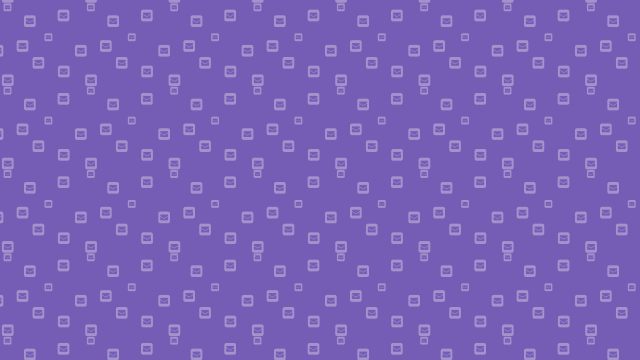
A WebGL 1 fragment shader for this pattern:

```glsl
precision highp float;

uniform vec2 u_resolution;

const float TILES_DOWN = 4.32;
const int ICON_COUNT = 9;
const vec3 BACKGROUND = vec3(0.46, 0.36, 0.71);
const vec3 ICON_COLOR = vec3(0.64, 0.575, 0.80);

// Icon centre (xy, measured from the tile's top left) and half size (z).
vec3 iconSite(int i) {
    const float LARGE = 0.070;
    const float SMALL = 0.047;
    if (i == 0) return vec3(0.090, 0.088, SMALL);
    if (i == 1) return vec3(0.762, 0.186, LARGE);
    if (i == 2) return vec3(0.358, 0.254, LARGE);
    if (i == 3) return vec3(0.581, 0.447, SMALL);
    if (i == 4) return vec3(0.270, 0.552, LARGE);
    if (i == 5) return vec3(0.970, 0.609, LARGE);
    if (i == 6) return vec3(0.461, 0.754, LARGE);
    if (i == 7) return vec3(0.765, 0.858, LARGE);
    return vec3(0.093, 0.963, LARGE);
}

float roundedBox(vec2 p, vec2 halfSize, float radius) {
    vec2 q = abs(p) - halfSize + radius;
    return length(max(q, 0.0)) + min(max(q.x, q.y), 0.0) - radius;
}

float coverage(float dist, float pixel) {
    return clamp(0.5 - dist / pixel, 0.0, 1.0);
}

// Coverage of a band thinner than a pixel, without widening it.
float bandCoverage(float dist, float halfWidth, float pixel) {
    return coverage(dist - halfWidth, pixel) - coverage(dist + halfWidth, pixel);
}

// Rounded square with an envelope cut out; p spans -1 to 1.
float envelopeIcon(vec2 p, float pixel) {
    float plate = coverage(roundedBox(p, vec2(1.0), 0.36), pixel);
    float envelope = coverage(roundedBox(p, vec2(0.667, 0.5), 0.12), pixel);

    // Flap seam: a V softened at its tip
    float slope = 0.66;
    float seamHeight = slope * sqrt(p.x * p.x + 0.01) - 0.232;
    float seamDist = (p.y - seamHeight) / sqrt(1.0 + slope * slope);
    float seam = bandCoverage(seamDist, 0.045, pixel);

    return plate * (1.0 - envelope * (1.0 - seam));
}

// Strongest icon coverage at a point of the repeating tile.
float iconLayer(vec2 tilePos, float pixel) {
    float mask = 0.0;
    for (int i = 0; i < ICON_COUNT; i++) {
        vec3 site = iconSite(i);
        vec2 offset = fract(tilePos - site.xy + 0.5) - 0.5;
        vec2 local = vec2(offset.x, -offset.y) / site.z;
        mask = max(mask, envelopeIcon(local, pixel / site.z));
    }
    return mask;
}

void main() {
    float pixel = TILES_DOWN / u_resolution.y;
    vec2 fromTop = vec2(gl_FragCoord.x, u_resolution.y - gl_FragCoord.y);
    float icons = iconLayer(fromTop * pixel, pixel);
    gl_FragColor = vec4(mix(BACKGROUND, ICON_COLOR, icons), 1.0);
}
```
